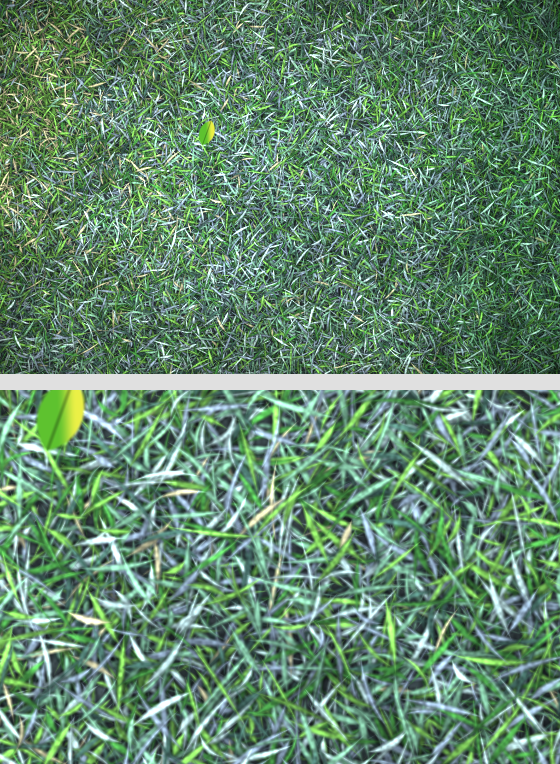
Top, the full canvas; bottom, a detail of the centre.
Give the GLSL for this texture, as a Shadertoy shader.

```glsl
#define LAYERS 24
#define CELL 0.040
#define BLADE_WIDTH 0.0021
#define SHADOW 0.31
#define GAIN 1.52
#define GRAIN 0.42
#define PATCH_CONTRAST 0.85

const vec3 SHADE = vec3(0.17, 0.27, 0.23);
const vec3 DEEP  = vec3(0.17, 0.37, 0.15);
const vec3 TEAL  = vec3(0.34, 0.50, 0.39);
const vec3 STEEL = vec3(0.39, 0.45, 0.49);
const vec3 PALE  = vec3(0.57, 0.67, 0.64);
const vec3 LIME  = vec3(0.35, 0.55, 0.22);
const vec3 STRAW = vec3(0.58, 0.56, 0.42);
const vec3 SOIL  = vec3(0.20, 0.24, 0.23);
const vec3 HAZE  = vec3(0.020, 0.022, 0.032);

vec4 hash4(vec2 p) {
    vec4 q = fract(p.xyxy * vec4(0.1031, 0.1030, 0.0973, 0.1099));
    q += dot(q, q.wzxy + 33.33);
    return fract((q.xxyz + q.yzzw) * q.zywx);
}

float noise(vec2 p) {
    vec2 i = floor(p), f = fract(p);
    f = f * f * (3.0 - 2.0 * f);
    return mix(mix(hash4(i).x, hash4(i + vec2(1, 0)).x, f.x),
               mix(hash4(i + vec2(0, 1)).x, hash4(i + 1.0).x, f.x), f.y);
}

float fbm(vec2 p) {
    return 0.5 * noise(p) + 0.3 * noise(p * 2.1 + 7.0) + 0.2 * noise(p * 4.3 + 19.0);
}

mat2 rotation(float a) {
    return mat2(cos(a), sin(a), -sin(a), cos(a));
}

// Weighted pick of a blade colour; warm areas gain dry and yellow blades
vec3 bladeColor(float pick, float dry, float warmth) {
    vec3 c = pick < 0.11 ? SHADE : pick < 0.26 ? DEEP : pick < 0.51 ? TEAL
           : pick < 0.69 ? STEEL : pick < 0.85 ? PALE : LIME;
    vec3 warm = pick < 0.65 ? LIME * (0.65 + 0.6 * pick) : STRAW;
    return mix(c, warm, step(dry, warmth));
}

// Slender blades on a jittered grid, each shading what lies below
void bladeLayer(inout vec3 col, vec2 uv, float layer, float warmth, float aa) {
    float turn = layer * 2.4;
    vec2 p = rotation(turn) * uv / CELL + layer * 17.3;
    vec2 base = floor(p);
    for (int j = -1; j <= 1; j++)
    for (int i = -1; i <= 1; i++) {
        vec2 id = base + vec2(i, j);
        vec4 a = hash4(id + layer * 31.7);
        vec4 b = hash4(id + layer * 31.7 + 211.0);
        float lean = 1.57 + (a.z - 0.5) * 2.9 + (b.w - 0.5) * 0.8;
        vec2 q = rotation(-lean) * rotation(-turn) * (p - id - a.xy);
        float t = q.x / mix(0.25, 0.82, a.w);
        float y = (q.y + (b.x - 0.5) * 0.16 * (t * t - 0.4)) * CELL;
        float w = BLADE_WIDTH * mix(0.5, 1.45, b.y);
        float d = abs(y) - w * (1.0 - t * t);
        float shade = exp(-max(d, 0.0) * 380.0) * smoothstep(1.2, 0.8, abs(t));
        col *= 1.0 - SHADOW * shade;
        vec3 c = bladeColor(b.z, fract(a.w * 7.0 + b.x), warmth);
        c *= GAIN * mix(0.78, 1.18, fract(b.y * 5.0 + a.z));
        c *= 1.0 + 0.16 * t + 0.10 * clamp(y / w, -1.0, 1.0);
        col = mix(col, c, smoothstep(aa, -aa, d));
    }
}

// Small fallen leaf made of two intersecting discs
void leaf(inout vec3 col, vec2 p, float aa) {
    p = rotation(0.35) * p;
    float d = length(vec2(abs(p.x) + 0.020, p.y)) - 0.040;
    vec3 c = mix(vec3(0.32, 0.66, 0.16), vec3(0.80, 0.82, 0.24),
                 smoothstep(-0.004, 0.016, p.x + 0.4 * p.y));
    c *= 0.85 + 0.3 * smoothstep(0.0, 0.003, abs(p.x));
    col = mix(col, c, smoothstep(aa, -aa, d));
}

void mainImage(out vec4 fragColor, in vec2 fragCoord) {
    vec2 uv = fragCoord / iResolution.y;
    vec2 st = fragCoord / iResolution.xy;
    float aa = 0.0029;
    aa = max(0.0022, 0.75 / iResolution.y);

    // Dry, paler ground lies in patches on the upper left
    float patches = smoothstep(0.25, 0.7, fbm(uv * 7.0 + 3.0));
    float left = smoothstep(0.48, 0.05, st.x) * smoothstep(0.05, 0.5, st.y);
    float warmth = 0.05 + left * (0.2 + 0.6 * patches);

    vec3 col = SOIL * (0.7 + 0.7 * noise(uv * 90.0));
    for (int i = 0; i < LAYERS; i++)
        bladeLayer(col, uv, float(i) + 1.0, warmth, aa);

    // Fine glints and dark gaps
    float grain = noise(uv * 310.0) + 0.6 * noise(uv * 170.0 + 40.0) - 0.8;
    col = col * (1.0 + GRAIN * grain) + HAZE;

    // Clumps of light and shade, from broad to narrow
    float clumps = 0.6 * fbm(uv * 7.0 + 50.0) + 0.4 * fbm(uv * 22.0 + 90.0);
    col *= 1.02 + PATCH_CONTRAST * (clumps - 0.5);
    col *= 1.0 + 0.12 * left * patches;

    // Cool middle, greener right side, dark corners
    float middle = exp(-9.0 * dot(st - vec2(0.5, 0.45), st - vec2(0.5, 0.45)));
    col *= mix(vec3(1.0), vec3(1.02, 1.04, 1.10), middle);
    col *= mix(vec3(1.0), vec3(0.82, 0.97, 0.86), smoothstep(0.6, 1.0, st.x));
    vec2 c = st - vec2(0.47, 0.52);
    col *= 1.15 - 0.95 * dot(c, c);
    leaf(col, uv - vec2(0.553, 0.645), aa);
    fragColor = vec4(clamp(col, 0.0, 1.0), 1.0);
}
```
